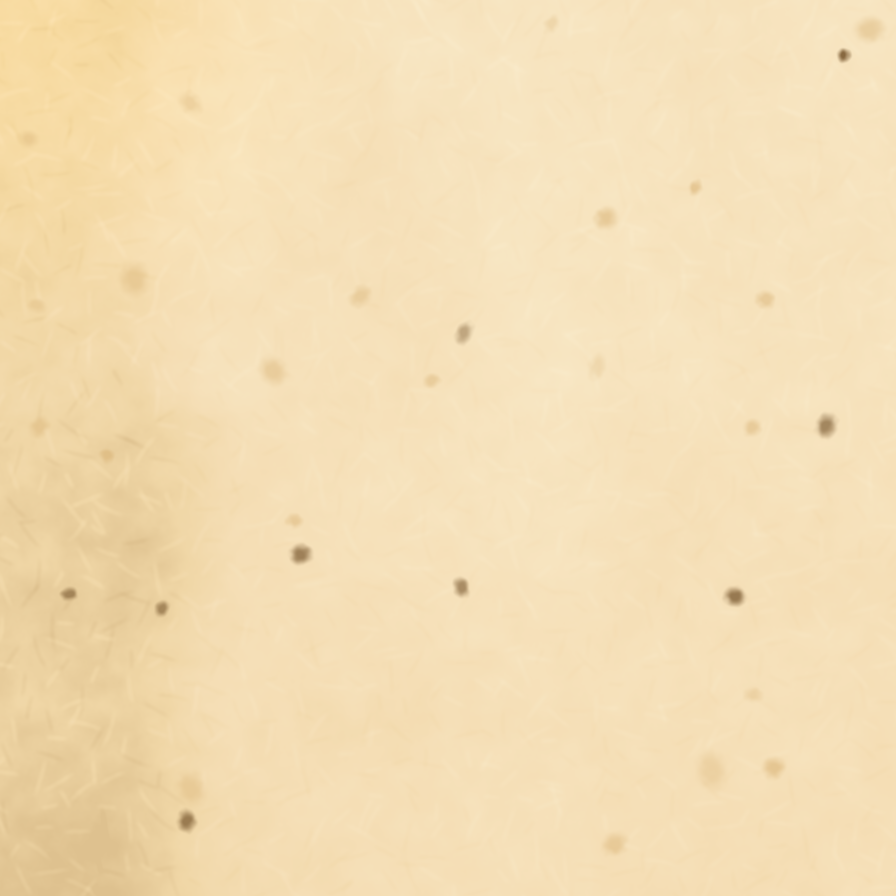
Give the GLSL for this texture, as a WebGL 2 fragment shader.

```glsl
#version 300 es
precision highp float;
// Aged cream paper with a brown stain along the left, faint fibres and foxing specks.

uniform vec2 u_resolution;
out vec4 out_color;

// Paper tones, from clean to stained
const vec3 CREAM = vec3(0.97, 0.90, 0.76);
const vec3 BUFF  = vec3(0.96, 0.87, 0.71);
const vec3 TAN   = vec3(0.94, 0.84, 0.65);
const vec3 STAIN = vec3(0.89, 0.78, 0.585);
const vec3 SPECK = vec3(0.46, 0.33, 0.17);
const vec3 BLOT  = vec3(0.85, 0.70, 0.46);

const float STAIN_EDGE   = 0.19;  // x where the stain fades out
const float STAIN_SOFT   = 0.08;
const float CLOUD_AMOUNT = 1.1;
const float GRAIN_AMOUNT = 0.75;
const float FIBRE_CELLS  = 34.0;
const float FIBRE_WIDTH  = 0.075; // in fibre cells
const float FIBRE_AMOUNT = 0.28;
const float SPECK_CELLS  = 7.0;
const float BLOT_CELLS   = 11.0;

// Integer hash giving three values in 0..1
vec3 hash3(vec2 cell, int seed) {
    uvec3 v = uvec3(ivec3(ivec2(cell), seed) + 4096);
    v = v * 1664525u + 1013904223u;
    v.x += v.y * v.z; v.y += v.z * v.x; v.z += v.x * v.y;
    v ^= v >> 16u;
    v.x += v.y * v.z; v.y += v.z * v.x; v.z += v.x * v.y;
    return vec3(v >> 8u) / 16777216.0;
}

float noise(vec2 p, int seed) {
    vec2 c = floor(p), f = fract(p);
    f = f * f * (3.0 - 2.0 * f);
    float low  = mix(hash3(c, seed).x, hash3(c + vec2(1, 0), seed).x, f.x);
    float high = mix(hash3(c + vec2(0, 1), seed).x, hash3(c + vec2(1, 1), seed).x, f.x);
    return mix(low, high, f.y);
}

// Layered noise centred on zero
float fbm(vec2 p, int seed) {
    float sum = 0.0, gain = 0.5;
    for (int i = 0; i < 4; i++) {
        sum += gain * (noise(p, seed + i) - 0.5);
        p = mat2(1.6, 1.2, -1.2, 1.6) * p + 3.7;
        gain *= 0.5;
    }
    return sum;
}

// Short soft strokes in random directions, light or dark
float fibres(vec2 p) {
    p *= FIBRE_CELLS;
    vec2 base = floor(p);
    float sum = 0.0;
    for (int y = -1; y <= 1; y++)
    for (int x = -1; x <= 1; x++) {
        vec2 cell = base + vec2(x, y);
        vec3 r = hash3(cell, 31);
        vec3 q = hash3(cell, 32);
        float angle = 6.2832 * r.z;
        vec2 dir = vec2(cos(angle), sin(angle));
        vec2 d = p - cell - r.xy;
        float along = dot(d, dir);
        float bend = 0.35 * (q.y - 0.5) * along * along;
        float across = abs(dot(d, vec2(-dir.y, dir.x)) - bend);
        float len = mix(0.4, 0.9, q.x);
        float body = smoothstep(2.2 * FIBRE_WIDTH, 0.0, across);
        sum += body * smoothstep(len, 0.4 * len, abs(along)) * (q.z < 0.55 ? -1.0 : 0.9);
    }
    return sum;
}

// Coverage of scattered soft dots, with sizes in canvas units
float dots(vec2 p, float cells, float chance, float small, float large, int seed) {
    vec2 cell = floor(p * cells);
    vec3 r = hash3(cell, seed);
    vec3 q = hash3(cell, seed + 1);
    vec2 d = p - (cell + mix(vec2(0.22), vec2(0.78), r.xy)) / cells;
    float angle = 3.1416 * q.x;
    d = mat2(cos(angle), sin(angle), -sin(angle), cos(angle)) * d;
    d.x *= mix(0.65, 1.0, q.y);
    d += 0.3 * small * vec2(noise(p * 160.0, 51), noise(p * 160.0, 52));
    float radius = mix(small, large, q.z * q.z);
    float strength = mix(0.45, 1.0, q.y);
    return step(r.z, chance) * strength * smoothstep(radius, 0.2 * radius, length(d));
}

void main() {
    vec2 p = gl_FragCoord.xy / min(u_resolution.x, u_resolution.y);

    // Broad shade: darker toward the foot, with a ragged stain at the left
    float edge = STAIN_EDGE + 0.09 * fbm(p * vec2(3.0, 5.0), 1);
    float stain = smoothstep(edge + STAIN_SOFT, edge - STAIN_SOFT, p.x);
    float shade = mix(0.80, 0.12, smoothstep(0.0, 0.9, p.y));
    shade += 0.35 * smoothstep(0.65, 0.2, p.x);
    shade += stain * mix(1.75, 0.85, smoothstep(0.3, 1.0, p.y));
    shade += CLOUD_AMOUNT * fbm(p * 5.0, 11) * (1.0 + 0.6 * stain);

    // Fine texture, stronger inside the stain
    float texture_gain = 1.0 + 0.5 * stain;
    shade += GRAIN_AMOUNT * texture_gain * fbm(p * 38.0, 21);
    shade += FIBRE_AMOUNT * texture_gain * fibres(p);

    vec3 color = mix(CREAM, BUFF, clamp(shade, -0.5, 1.0));
    color = mix(color, TAN, clamp(shade - 1.0, 0.0, 1.0));
    color = mix(color, STAIN, clamp(shade - 2.0, 0.0, 1.4));

    // Warmer yellow in the upper left corner
    float warm = smoothstep(0.5, 0.0, length(p - vec2(0.0, 1.0)));
    color += warm * vec3(0.025, 0.01, -0.035);

    // Pale blots and small dark specks
    color = mix(color, BLOT, 0.6 * dots(p, BLOT_CELLS, 0.16, 0.010, 0.022, 41));
    color = mix(color, SPECK, 0.9 * dots(p, SPECK_CELLS, 0.17, 0.009, 0.015, 61));

    out_color = vec4(clamp(color, 0.0, 1.0), 1.0);
}
```
